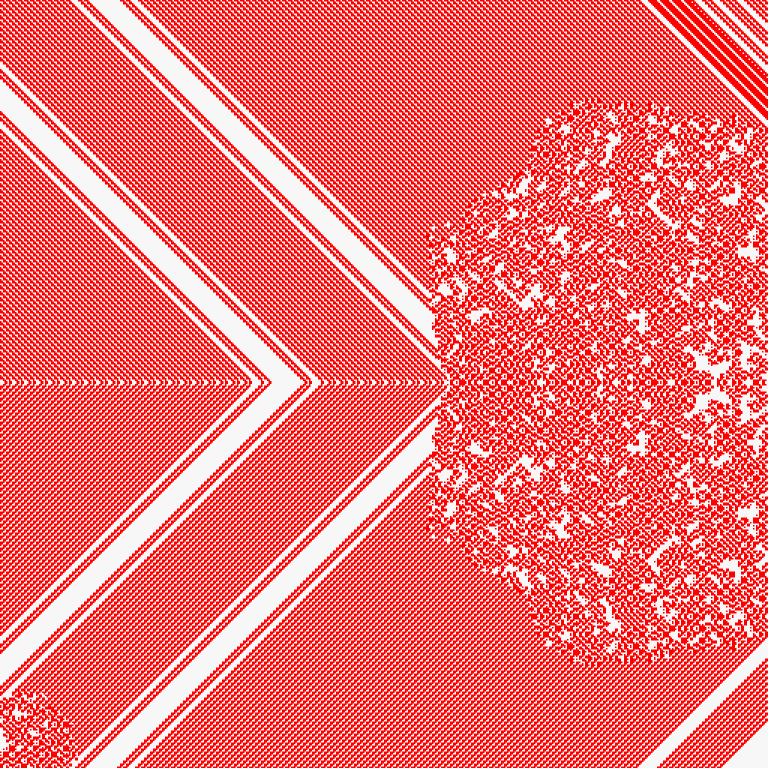
This pattern is drawn by a three.js fragment shader. Its source:

```glsl
varying vec2 vUv;

// The canvas is GRID cells wide; a tile is TILE cells wide.
const float GRID = 512.0;
const float TILE = 4.0;
const float AXIS = 257.0;
const vec3 RED = vec3(1.0, 0.0, 0.0);
const vec3 PAPER = vec3(0.97);

// Sizes below are in tiles
const float INNER_CHEVRON = 48.0;
const float OUTER_CHEVRON = 81.0;
const float CLOUD_LEFT = 71.2;
const vec2 CLOUD_SHOULDER = vec2(72.0, 25.5);
const vec2 CLOUD_PEAK = vec2(97.2, 47.2);
const float CLOUD_RISE = 0.59;
const float CLOUD_STEP = 6.5;
const float CLOUD_FALL = 0.15;
const vec2 SPOT_CENTER = vec2(3.3, 3.5);
const float SPOT_RADIUS = 9.0;
const float EDGE_JITTER = 1.6;

const float CLUMP_SIZE = 3.2;
const float CLUMP_LEVEL = 0.77;
const float RUN_SIZE = 2.5;

float hash(vec2 p) {
  vec3 q = fract(vec3(p.xyx) * 0.1031);
  q += dot(q, q.yzx + 33.33);
  return fract((q.x + q.y) * q.z);
}

float valueNoise(vec2 p) {
  vec2 i = floor(p);
  vec2 f = fract(p);
  f = f * f * (3.0 - 2.0 * f);
  float low = mix(hash(i), hash(i + vec2(1.0, 0.0)), f.x);
  float high = mix(hash(i + vec2(0.0, 1.0)), hash(i + 1.0), f.x);
  return mix(low, high, f.y);
}

// 1 where a whole number lies from first to last, both included
float span(float n, float first, float last) {
  return step(first - 0.5, n) * step(n, last + 0.5);
}

// Diagonal red line, two cells wide with beads along one side
float beadedLine(float slant, float along) {
  float m = mod(slant + 1.0, TILE);
  float bead = span(m, 3.0, 3.0) * step(mod(along, 2.0), 0.5);
  return max(span(m, 0.0, 1.0), bead);
}

// Lines left out of a chevron: a wide band with a thin rim on each side
float chevronGap(float line, float center) {
  float m = abs(line - center);
  return max(span(m, 0.0, 2.0), span(m, 5.0, 5.0));
}

// Diagonal stripes, chevrons and corner bands
float orderedInk(vec2 cell, bool upper) {
  float diagonal = cell.x + cell.y;
  float line = floor((diagonal + 2.5) / TILE);
  float ink = beadedLine(diagonal, cell.x);
  float gap = max(chevronGap(line, INNER_CHEVRON), chevronGap(line, OUTER_CHEVRON));

  if (upper) {
    float heavy = step(mod(diagonal + 2.0, 2.0 * TILE), 5.5);
    ink = mix(ink, heavy, span(line, 172.0, 178.0));
    gap = max(gap, span(line, 171.0, 171.0) + span(line, 180.0, 180.0));
    gap = max(gap, span(line, 183.0, 183.0) + span(line, 187.0, 187.0));
  } else {
    gap = max(gap, span(line, 171.0, 173.0) + step(184.5, line));
  }

  // Row of small arrows along the axis
  float arrow = step(cell.y, 1.5) * step(mod(diagonal, 2.0 * TILE), 2.5);
  return ink * (1.0 - gap) * (1.0 - arrow);
}

// Short diagonals that turn and shift from tile to tile, with white clumps
float chaoticInk(vec2 cell) {
  vec2 tile = floor(cell / TILE);
  vec2 halfTile = floor(cell / 2.0);
  float lean = 0.6 * hash(tile + 71.0) + 0.4 * valueNoise(tile / RUN_SIZE + 29.0);
  float shift = 2.0 * step(0.6, hash(tile + 13.0));
  float slant = lean < 0.5 ? cell.x + cell.y : cell.x - cell.y + 3.0;
  vec2 diamond = vec2(halfTile.x + halfTile.y, halfTile.x - halfTile.y);
  float clump = valueNoise(diamond / CLUMP_SIZE + 205.0);
  return beadedLine(slant + shift, cell.x) * step(clump, CLUMP_LEVEL);
}

// Mirrored cloud at the right and the round spot in the lower corner
bool isChaotic(vec2 tile, vec2 canvasTile) {
  float jitter = (hash(floor(tile)) - 0.5) * EDGE_JITTER;
  float slope = CLOUD_SHOULDER.y + (tile.x - CLOUD_SHOULDER.x) * CLOUD_RISE;
  slope += CLOUD_STEP * smoothstep(86.5, 90.5, tile.x);
  float crown = CLOUD_PEAK.y - (tile.x - CLOUD_PEAK.x) * CLOUD_FALL;
  float left = CLOUD_LEFT + 3.0 * exp(-tile.y / 7.5);
  bool cloud = tile.y < min(slope, crown) + jitter && tile.x > left + 0.5 * jitter;
  return cloud || distance(canvasTile, SPOT_CENTER) < SPOT_RADIUS + jitter;
}

float inkAt(vec2 uv) {
  vec2 cell = floor(uv * GRID);
  vec2 mirrored = vec2(cell.x, floor(abs(cell.y + 0.5 - AXIS)));
  if (isChaotic(floor(mirrored / 2.0) * 0.5, cell / TILE)) return chaoticInk(mirrored);
  return orderedInk(mirrored, cell.y >= AXIS);
}

void main() {
  // Four samples smooth the cell edges
  vec2 pixel = fwidth(vUv);
  float ink = 0.0;
  for (int i = 0; i < 4; i++) {
    float n = float(i);
    vec2 offset = vec2(mod(n, 2.0), floor(n / 2.0)) * 0.5 - 0.25;
    ink += 0.25 * inkAt(vUv + offset * pixel);
  }
  gl_FragColor = vec4(mix(PAPER, RED, ink), 1.0);
}
```
